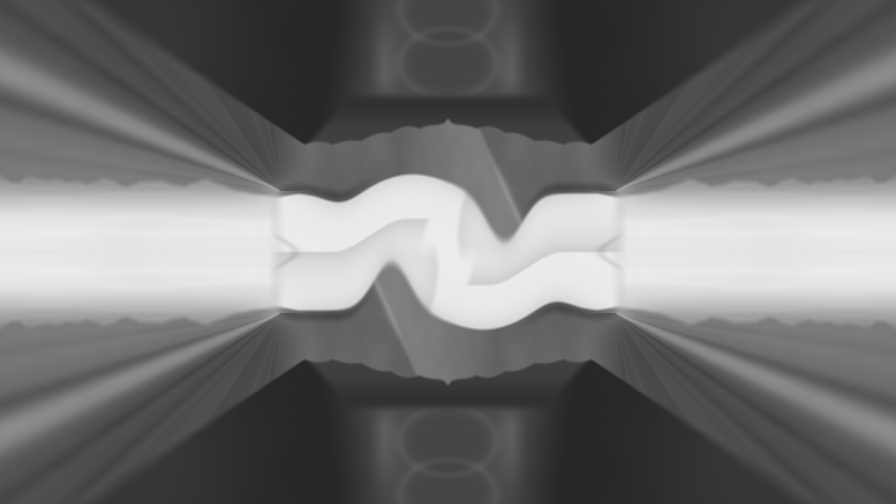
Write a Shadertoy shader that draws this background.

```glsl
// Mirrored grey cloudscape: bright horizon, radiating rays and a swirling core.

const vec2 RAY_ORIGIN = vec2(0.33, 0.12);    // where the side rays meet
const vec2 WEDGE_APEX = vec2(0.28, 0.21);    // inner tip of the dark wedges
const float WEDGE_SLOPE = 0.667;
const float RAY_ANGLE = 0.41;
const float CORE_HALF_WIDTH = 0.34;
const float WHITE = 0.925;
const float DARK = 0.155;
const float MID = 0.39;

float hash(vec2 p) {
    return fract(sin(dot(p, vec2(127.1, 311.7))) * 43758.5453);
}

float noise(vec2 p) {
    vec2 i = floor(p), f = fract(p);
    f = f * f * (3.0 - 2.0 * f);
    return mix(mix(hash(i), hash(i + vec2(1, 0)), f.x),
               mix(hash(i + vec2(0, 1)), hash(i + vec2(1, 1)), f.x), f.y);
}

float fbm(vec2 p) {
    float sum = 0.0, amp = 0.5;
    for (int i = 0; i < 4; i++) {
        sum += amp * noise(p);
        p = p * 2.03 + 7.1;
        amp *= 0.5;
    }
    return sum;
}

float bell(float x, float width) {
    x /= width;
    return exp(-x * x);
}

// Upper outline of the bright core; the lower one is its half turn.
float coreTop(float x) {
    return 0.116 + 0.038 * bell(x + 0.07, 0.10) - 0.022 * bell(x + 0.21, 0.05)
         - 0.095 * bell(x - 0.112, 0.05) - 0.010 * smoothstep(0.29, 0.35, abs(x));
}

// Dark wedges, the trapezoid roof and the ringed central column.
float upperShade(vec2 q) {
    float wedge = mix(0.30, DARK, smoothstep(0.09, 0.25, q.x - 0.12 * (0.4 - q.y)));
    wedge += 0.06 * smoothstep(0.30, 0.62, q.x) + 0.03 * (fbm(q * 5.0) - 0.5);
    wedge += 0.08 * bell(q.x - 0.125 - 0.2 * (q.y - 0.36) * (q.y - 0.36), 0.022)
           * smoothstep(0.29, 0.35, q.y) * smoothstep(0.52, 0.36, q.y);
    for (int i = 0; i < 2; i++) {
        vec2 centre = vec2(0.0, 0.375 + 0.105 * float(i));
        float ring = length((q - centre) / vec2(0.095, 0.068)) - 1.0;
        wedge += 0.035 * bell(ring, 0.10) - 0.025 * smoothstep(0.1, -0.5, ring);
    }
    float roofSide = q.x - 0.28 + 0.9 * (q.y - 0.21);
    float roof = smoothstep(0.014, -0.012, max(roofSide, q.y - 0.308));
    float roofShade = mix(0.25, 0.19, smoothstep(0.23, 0.30, q.y));
    return mix(wedge, roofShade, roof);
}

// Rays fanning out beside the core, above the horizon clouds.
float rayShade(vec2 q) {
    vec2 d = q - RAY_ORIGIN;
    float angle = atan(d.y, max(d.x, 0.001)), dist = length(d);
    float shade = mix(0.47, 0.295, smoothstep(0.10, 0.60, angle));
    shade += 0.20 * bell(angle - RAY_ANGLE, 0.045 + 0.01 / (dist + 0.08));
    shade -= 0.06 * bell(angle - 0.32, 0.05);
    shade += 0.05 * (noise(vec2(angle * 22.0, 1.0)) - 0.5);
    return shade + 0.03 * (fbm(q * vec2(6.0, 14.0)) - 0.5);
}

// Bright streaked horizon with a ragged cloud edge.
float horizon(vec2 q, float sky) {
    float edge = 0.112 + 0.075 * fbm(vec2(q.x * 13.0, 2.0)) * smoothstep(0.34, 0.55, q.x);
    float streaks = fbm(vec2(q.x * 5.0, q.y * 55.0)) - 0.5;
    float cloud = mix(0.57, 0.74, smoothstep(0.15, 0.10, q.y)) + 0.10 * streaks;
    float shade = mix(sky, cloud, smoothstep(0.006, -0.008, q.y - edge));
    float glow = smoothstep(0.115, 0.055, q.y + 0.035 * streaks);
    return mix(shade, WHITE - 0.02 + 0.07 * streaks, glow);
}

// Folded white ribbons inside the core.
float coreShade(vec2 p, vec2 q, float depth) {
    vec2 s = p.x < 0.0 ? p : -p;
    float shade = WHITE - 0.10 * exp(-max(depth, 0.0) * 45.0);
    float fold = s.y - 0.066 * smoothstep(-0.23, -0.08, s.x);
    float hook = smoothstep(-0.045, -0.065, s.x - 0.25 * min(s.y, 0.06));
    float under = smoothstep(0.004, -0.004, fold) * exp(min(fold, 0.0) * 28.0);
    shade -= 0.13 * under * hook;
    float spine = -s.x - 0.017 - 2.5 * (s.y + 0.036) * (s.y + 0.036);
    shade -= 0.10 * smoothstep(-0.004, 0.010, spine) * exp(-max(spine, 0.0) * 20.0)
           * smoothstep(0.03, -0.02, s.y);
    float rim = 0.352 - 0.05 * smoothstep(0.045, 0.0, q.y);
    shade -= 0.09 * bell(q.x - rim, 0.010);
    return shade;
}

void mainImage(out vec4 fragColor, in vec2 fragCoord) {
    vec2 p = (fragCoord - 0.5 * iResolution.xy) / iResolution.y;
    vec2 q = abs(p);
    vec2 turned = p.y > 0.0 ? p : -p;

    // Surroundings: rays and horizon outside, facets over the core.
    float outer = horizon(q, rayShade(q));
    float facets = MID + 0.10 * (fbm(q * vec2(14.0, 9.0)) - 0.5);
    float fin = turned.x - 0.105 + 0.45 * (turned.y - 0.15);
    facets += 0.10 * smoothstep(0.006, -0.006, fin) * smoothstep(-0.20, -0.05, fin + 0.4 * (0.2 - turned.y));
    facets += 0.09 * bell(fin, 0.008) * smoothstep(0.22, 0.13, q.y);
    float shade = mix(facets, outer, smoothstep(0.27, 0.36, q.x));

    // Dark upper and lower scenery.
    float scallop = 0.213 + 0.032 * smoothstep(0.22, 0.06, q.x)
                  + 0.006 * abs(sin(q.x * 55.0)) + 0.02 * exp(-q.x * 110.0);
    float wedgeLine = WEDGE_APEX.y + WEDGE_SLOPE * (q.x - WEDGE_APEX.x);
    float above = q.y - max(scallop, wedgeLine);
    float soft = 0.004 + 0.025 * smoothstep(0.3, 0.8, q.x);
    shade = mix(shade, upperShade(q), smoothstep(-soft, soft, above));

    // Swirling core, with a dark fringe along its rim.
    float depth = min(coreTop(p.x) - p.y, p.y + coreTop(-p.x));
    float inside = smoothstep(CORE_HALF_WIDTH + 0.02, CORE_HALF_WIDTH - 0.02, q.x);
    float blur = 0.004 + 0.010 * bell(turned.x - 0.09, 0.07);
    shade -= 0.09 * inside * bell(depth + 0.012, 0.010) * smoothstep(0.12, 0.22, q.x);
    shade = mix(shade, coreShade(p, q, depth), inside * smoothstep(-blur, blur, depth));

    // Glints at the ray origins.
    shade += 0.20 * exp(-length((q - RAY_ORIGIN - vec2(0.01, 0.0)) * vec2(40.0, 60.0)));
    fragColor = vec4(vec3(clamp(shade, 0.0, 1.0)), 1.0);
}
```
